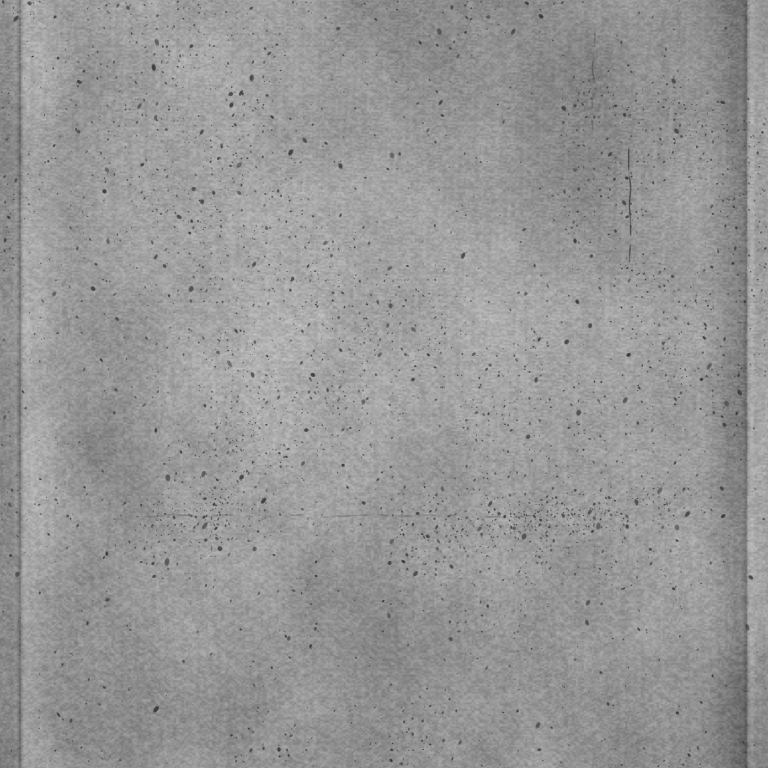
Write a WebGL 2 fragment shader that draws this texture.

```glsl
#version 300 es
precision highp float;
// Weathered grey concrete panel with side seams, fine grain, pits and hairline cracks.

uniform vec2 u_resolution;
out vec4 outColor;

float hash(vec2 p) {
    return fract(sin(dot(p, vec2(127.1, 311.7))) * 43758.5453);
}

float valueNoise(vec2 p) {
    vec2 cell = floor(p);
    vec2 f = fract(p);
    f = f * f * (3.0 - 2.0 * f);
    float low = mix(hash(cell), hash(cell + vec2(1.0, 0.0)), f.x);
    float high = mix(hash(cell + vec2(0.0, 1.0)), hash(cell + vec2(1.0, 1.0)), f.x);
    return mix(low, high, f.y);
}

float fbm(vec2 p) {
    float sum = 0.0;
    float weight = 0.5;
    for (int i = 0; i < 5; i++) {
        sum += weight * valueNoise(p);
        p = mat2(1.6, 1.2, -1.2, 1.6) * p + 7.3;
        weight *= 0.5;
    }
    return sum;
}

float bell(float x, float center, float width) {
    float d = (x - center) / width;
    return exp(-d * d);
}

float spot(vec2 uv, vec2 center, vec2 size) {
    return bell(uv.x, center.x, size.x) * bell(uv.y, center.y, size.y);
}

// Chance of a pit: sparse everywhere, crowded in patches and along a casting joint
float pitDensity(vec2 uv) {
    float clump = smoothstep(0.42, 0.7, fbm(uv * vec2(9.0, 7.0) + 3.0));
    float joint = bell(uv.y, 0.325 + 0.012 * sin(uv.x * 9.0), 0.026);
    float crowd = 0.25 + bell(uv.x, 0.26, 0.1) + bell(uv.x, 0.76, 0.16);
    float upperLeft = spot(uv, vec2(0.22, 0.8), vec2(0.12, 0.2));
    return 0.035 + 0.16 * clump + joint * crowd * (0.18 + 0.4 * clump) + 0.14 * upperLeft;
}

// One layer of jittered pits, at most one in each cell
float pits(vec2 uv, float cells, float soft) {
    vec2 cell = floor(uv * cells);
    float present = step(hash(cell + cells), pitDensity((cell + 0.5) / cells));
    vec2 jitter = vec2(hash(cell + 17.0), hash(cell + 41.0));
    vec2 offset = (fract(uv * cells) - mix(vec2(0.25), vec2(0.75), jitter)) / cells;
    offset.x += offset.y * (hash(cell + 59.0) - 0.5);
    offset.y *= mix(0.6, 1.3, hash(cell + 73.0));
    float size = hash(cell + 97.0);
    float radius = mix(0.06, 0.19, size * size) / cells;
    float shape = 1.0 - smoothstep(radius - soft, radius + soft, length(offset));
    return present * shape * mix(0.55, 1.0, hash(cell + 113.0));
}

// Broken, slightly wandering hairline along y
float crack(vec2 uv, float x, float bottom, float top, float soft) {
    float wander = 0.005 * (valueNoise(vec2(x * 50.0, uv.y * 45.0)) - 0.5);
    float line = 1.0 - smoothstep(0.0, 0.0008 + soft, abs(uv.x - x - wander));
    float span = smoothstep(bottom, bottom + 0.02, uv.y) * (1.0 - smoothstep(top - 0.01, top, uv.y));
    return line * span * smoothstep(0.25, 0.7, valueNoise(vec2(x * 90.0, uv.y * 80.0)));
}

// Broad stains and the pale centre
float stains(vec2 uv) {
    float tone = 0.597 + 0.17 * (fbm(uv * vec2(6.0, 4.0)) - 0.48);
    tone += 0.11 * (fbm(uv * vec2(17.0, 12.0) + 9.0) - 0.48);
    tone += 0.055 * spot(uv, vec2(0.45, 0.58), vec2(0.3, 0.2));
    tone += 0.03 * spot(uv, vec2(0.88, 0.72), vec2(0.08, 0.3));
    tone -= 0.035 * spot(uv, vec2(0.74, 0.42), vec2(0.15, 0.07));
    tone -= 0.04 * spot(uv, vec2(0.14, 0.45), vec2(0.05, 0.22));
    tone -= 0.04 * spot(uv, vec2(0.73, 0.82), vec2(0.1, 0.16));
    tone -= 0.045 * spot(uv, vec2(0.53, 1.0), vec2(0.12, 0.04));
    return tone - 0.025 * bell(uv.y, 0.12, 0.14);
}

// Recessed strips at both sides with shaded and lit edges
float sideShade(float x, float soft) {
    float leftStrip = 1.0 - smoothstep(0.027 - soft, 0.027 + soft, x);
    float rightStrip = smoothstep(0.973 - soft, 0.973 + soft, x);
    float panel = (1.0 - leftStrip) * (1.0 - rightStrip);
    float lit = 0.085 * (1.0 - smoothstep(0.03, 0.11, x));
    float shaded = 0.12 * pow(smoothstep(0.89, 0.972, x), 1.7);
    float grooves = 0.11 * bell(x, 0.027, 0.003) + 0.06 * bell(x, 0.971, 0.003);
    float rims = 0.03 * bell(x, 0.02, 0.003) + 0.05 * bell(x, 0.979, 0.004);
    return panel * (lit - shaded) - 0.035 * leftStrip - grooves + rims;
}

float grain(vec2 uv) {
    float coarse = valueNoise(uv * vec2(190.0, 250.0)) - 0.5;
    float fine = valueNoise(uv * vec2(390.0, 450.0) + 31.0) - 0.5;
    return 0.075 * coarse + 0.095 * fine;
}

void main() {
    vec2 uv = gl_FragCoord.xy / u_resolution;
    float soft = 0.8 / min(u_resolution.x, u_resolution.y);
    float tone = stains(uv) + sideShade(uv.x, soft) + grain(uv);

    // Pits from large and rare to small
    float dark = 0.0;
    for (int i = 0; i < 3; i++) {
        dark = max(dark, pits(uv, 62.0 + 41.0 * float(i), soft));
    }

    // Two upright cracks and a faint level one on the joint
    dark = max(dark, 0.8 * crack(uv, 0.82, 0.64, 0.825, soft));
    dark = max(dark, 0.45 * crack(uv, 0.773, 0.82, 0.965, soft));
    dark = max(dark, 0.3 * crack(uv.yx, 0.328, 0.18, 0.72, soft));

    tone = mix(tone, 0.17, 0.85 * dark);
    outColor = vec4(vec3(tone), 1.0);
}
```
